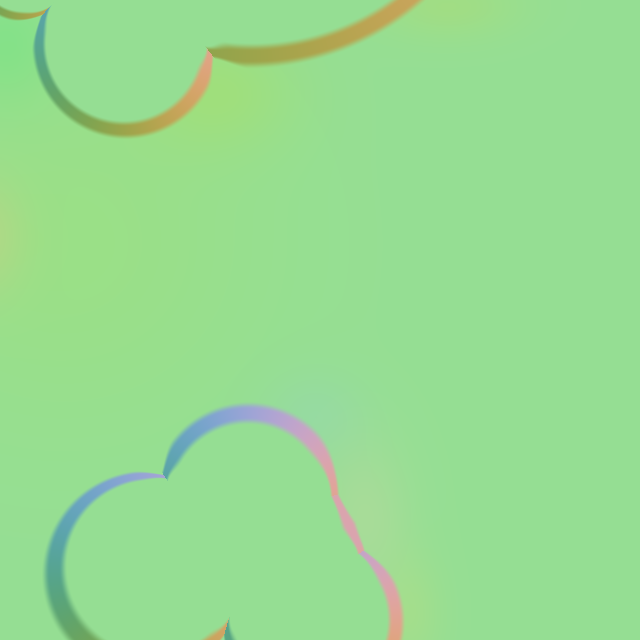
Reproduce this texture map procedurally as a Shadertoy shader.

```glsl
// Normal-map style texture: two lobed blobs with soft bevelled rims on pale green.
// Each blob is a union of capsules; the rim colour encodes the outward direction,
// and faint tinted glows spill over the ground outside the blobs.
#define GROUND vec3(0.585, 0.872, 0.578)
#define RIM_MID vec3(0.61, 0.645, 0.565)
#define RIM_SWING 0.27
#define RIM_CORE 0.40
#define RIM_EDGE 1.15
#define PINCH 0.45
#define PINCH_REACH 0.045

struct Rim {
    float dist;   // signed distance to the union
    float gap;    // lead over the second nearest lobe
    float width;  // half width of the rim
    vec2 normal;  // outward direction
};

// Joins one capsule lobe to the rim; lean thickens it towards one side.
void addLobe(inout Rim rim, vec2 p, vec2 a, vec2 b, float radius, float width, vec2 lean) {
    vec2 axis = b - a;
    float t = clamp(dot(p - a, axis) / max(dot(axis, axis), 1e-6), 0.0, 1.0);
    vec2 q = p - a - axis * t;
    float len = max(length(q), 1e-5);
    float d = len - radius;
    if (d < rim.dist) {
        rim.gap = rim.dist - d;
        rim.dist = d;
        rim.normal = q / len;
        rim.width = width * (1.0 + dot(lean, rim.normal));
    } else {
        rim.gap = min(rim.gap, d - rim.dist);
    }
}

void addDisc(inout Rim rim, vec2 p, vec2 c, float radius, float width, vec2 lean) {
    addLobe(rim, p, c, c, radius, width, lean);
}

float glow(vec2 p, vec2 c, vec2 size) {
    vec2 q = (p - c) / size;
    return exp(-dot(q, q));
}

Rim blobs(vec2 p) {
    Rim rim = Rim(10.0, 10.0, 0.01, vec2(0.0, 1.0));
    // Lower blob
    addDisc(rim, p, vec2(0.388, 0.219), 0.1354, 0.0145, vec2(0.05, 0.15));
    addDisc(rim, p, vec2(0.234, 0.108), 0.149, 0.0135, vec2(-0.35, -0.45));
    addDisc(rim, p, vec2(0.486, 0.030), 0.133, 0.0135, vec2(0.0, -0.1));
    addLobe(rim, p, vec2(0.456, 0.2005), vec2(0.495, 0.120), 0.0716, 0.015, vec2(0.0));
    // Upper blob
    addDisc(rim, p, vec2(0.195, 0.931), 0.134, 0.0125, vec2(0.15, -0.1));
    addDisc(rim, p, vec2(0.3906, 1.3073), 0.3945, 0.0185, vec2(-0.1, 0.0));
    addDisc(rim, p, vec2(0.0365, 1.052), 0.078, 0.008, vec2(0.0));
    return rim;
}

// Tints spilling on the ground around the blobs.
vec3 spill(vec2 p) {
    vec3 tint = vec3(0.02, 0.005, -0.05) * glow(p, vec2(0.10, 0.62), vec2(0.30, 0.28));
    tint += vec3(0.035, 0.0, -0.08) * glow(p, vec2(0.34, 0.855), vec2(0.12, 0.09));
    tint += vec3(0.08, -0.025, -0.01) * glow(p, vec2(-0.02, 0.63), vec2(0.06, 0.09));
    tint += vec3(-0.07, 0.01, -0.03) * glow(p, vec2(0.01, 0.93), vec2(0.08, 0.09));
    tint += vec3(0.045, -0.005, -0.06) * glow(p, vec2(0.70, 0.99), vec2(0.11, 0.05));
    tint += vec3(0.07, -0.01, 0.02) * glow(p, vec2(0.57, 0.19), vec2(0.07, 0.12));
    tint += vec3(0.05, 0.0, -0.03) * glow(p, vec2(0.64, 0.04), vec2(0.05, 0.09));
    tint += vec3(0.0, -0.015, 0.055) * glow(p, vec2(0.49, 0.35), vec2(0.08, 0.07));
    return tint;
}

void mainImage(out vec4 fragColor, in vec2 fragCoord) {
    vec2 p = fragCoord / iResolution.xy;
    Rim rim = blobs(p);

    // Ground and its glows, kept outside the blobs
    vec3 color = GROUND + spill(p) * smoothstep(-0.01, 0.01, rim.dist);

    // Rim, pinched where two lobes meet
    float width = rim.width * mix(PINCH, 1.0, smoothstep(0.0, PINCH_REACH, rim.gap));
    float band = 1.0 - smoothstep(RIM_CORE, RIM_EDGE, abs(rim.dist) / width);
    vec3 rimColor = RIM_MID + RIM_SWING * vec3(rim.normal.x, 0.0, rim.normal.y);
    color = mix(color, rimColor, band);

    fragColor = vec4(color, 1.0);
}
```
